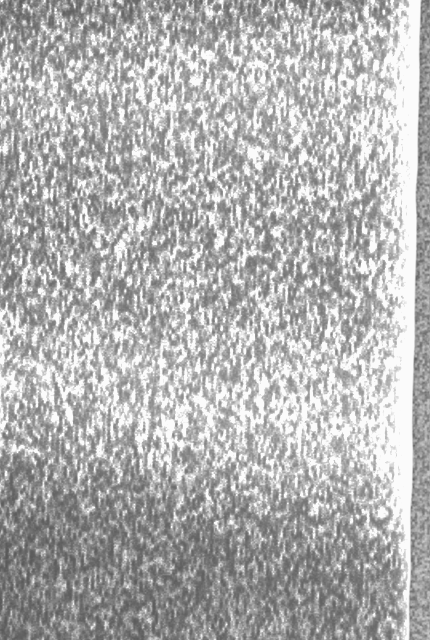
Give the GLSL for this texture, as a Shadertoy shader.

```glsl
// Brushed grey metal plate with short vertical glints, bright bands and a glowing right edge.

#define FINE_GRID vec2(238.0, 112.0)  // streak columns and lengths per canvas height
#define BROAD_GRID vec2(150.0, 56.0)
#define GRAIN_GRID vec2(400.0, 400.0)
#define FINE_GAIN 4.0
#define BROAD_GAIN 1.35
#define GRAIN_GAIN 1.6
#define MID_LOG -0.345                // log of the median brightness
#define LOG_SPREAD 0.235              // log brightness per unit of tone
#define WHITE_LEVEL 0.985
#define EDGE_TOP 0.979                // plate edge, as a share of the width
#define EDGE_BOTTOM 0.952
#define EDGE_SOFTNESS 0.003

// Integer hash of a lattice cell, 0 to 1
float hash(ivec2 cell, int seed) {
    uint h = uint(cell.x) * 1597334677u ^ uint(cell.y) * 3812015801u ^ uint(seed) * 2654435769u;
    h = (h ^ (h >> 16)) * 2246822519u;
    h = (h ^ (h >> 13)) * 3266489917u;
    h ^= h >> 16;
    return float(h >> 8) / 16777216.0;
}

// One column of smooth noise, shifted by a random amount along its length
float columnNoise(int column, float y, int seed) {
    y += 8.0 * hash(ivec2(column, -7), seed);
    int row = int(floor(y));
    float f = smoothstep(0.0, 1.0, fract(y));
    return mix(hash(ivec2(column, row), seed), hash(ivec2(column, row + 1), seed), f);
}

// Staggered noise centred on zero
float streakNoise(vec2 p, int seed) {
    int column = int(floor(p.x));
    float f = smoothstep(0.0, 1.0, fract(p.x));
    return mix(columnNoise(column, p.y, seed), columnNoise(column + 1, p.y, seed), f) - 0.5;
}

float bell(float x, float centre, float width) {
    float d = (x - centre) / width;
    return exp(-d * d);
}

void mainImage(out vec4 fragColor, in vec2 fragCoord) {
    vec2 uv = fragCoord / iResolution.xy;
    vec2 p = fragCoord / iResolution.y;
    float depth = 1.0 - uv.y;
    float slanted = depth - 0.09 * uv.x;

    // Broad lighting: two bright bands, dark foot, lighter to the right
    float foot = smoothstep(0.62, 0.86, slanted);
    float lowerBand = bell(slanted, 0.58, 0.12);
    float light = mix(-0.4, -1.4, foot)
        + 0.7 * bell(depth, 0.15, 0.11)
        + 1.0 * lowerBand
        + 0.75 * (uv.x - 0.4)
        - 0.6 * smoothstep(0.08, 0.0, depth)
        + 0.25 * streakNoise(p * vec2(9.0, 8.0), 4);

    // Glowing rims on the right and left
    float edge = mix(EDGE_TOP, EDGE_BOTTOM, pow(depth, 0.85))
        + 0.004 * streakNoise(vec2(0.0, p.y * 22.0), 5);
    float inside = edge - uv.x;
    light += 4.6 * exp(-max(inside, 0.0) / mix(0.032, 0.013, foot));
    light += 1.5 * lowerBand * exp(-uv.x / 0.007);

    // Glints and grain; squaring sharpens the bright tips over a flatter grey
    vec2 leaned = p - vec2(0.02 * p.y, 0.0);
    float grain = GRAIN_GAIN * streakNoise(p * GRAIN_GRID, 3);
    float glints = FINE_GAIN * streakNoise(leaned * FINE_GRID, 1)
        + BROAD_GAIN * streakNoise(leaned * BROAD_GRID, 2) + grain;
    glints += 0.14 * (glints * glints - 0.8);
    float tone = light + glints * mix(1.0, 0.75, foot);
    float plate = min(exp(MID_LOG + LOG_SPREAD * tone), WHITE_LEVEL);

    // Speckled backdrop with a shadow beside the plate
    float speckle = streakNoise(p * vec2(260.0, 250.0), 6);
    float shadow = exp(-max(-inside, 0.0) / 0.008);
    float backdrop = 0.59 + 0.05 * depth - 0.12 * shadow + 0.3 * speckle + 0.06 * grain;

    float grey = mix(backdrop, plate, smoothstep(-EDGE_SOFTNESS, EDGE_SOFTNESS, inside));
    fragColor = vec4(vec3(clamp(grey, 0.0, 1.0)), 1.0);
}
```
